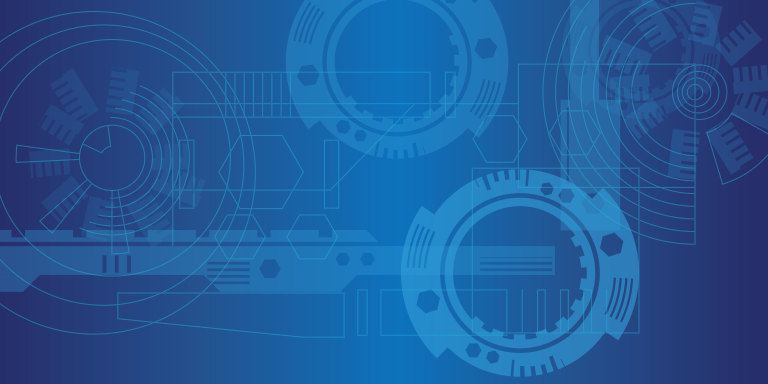
A WebGL 1 fragment shader for this background:

```glsl
precision highp float;
// Blue technical backdrop: translucent gear rings, machine plates and thin cyan drafting lines.
uniform vec2 u_resolution;

float pixel; // one pixel in canvas units (height is 100)
float ink = 1e3; // distance to the nearest drafting line

float hash(float n) { return fract(sin(n * 12.9898) * 43758.5453); }
float fill(float d) { return clamp(0.5 - d / pixel, 0.0, 1.0); }
void draw(float d) { ink = min(ink, abs(d)); }

vec2 turn(vec2 p, float a) {
  return vec2(cos(a) * p.x + sin(a) * p.y, cos(a) * p.y - sin(a) * p.x);
}
float box(vec2 p, float x0, float y0, float x1, float y1) {
  vec2 d = abs(p - 0.5 * vec2(x0 + x1, y0 + y1)) - 0.5 * vec2(x1 - x0, y1 - y0);
  return max(d.x, d.y);
}
float hexagon(vec2 p, float x, float y, float r) {
  p = abs(p - vec2(x, y));
  return max(p.y, 0.866 * p.x + 0.5 * p.y) - 0.866 * r;
}
float segment(vec2 p, vec2 a, vec2 b) {
  vec2 d = b - a;
  return length(p - a - d * clamp(dot(p - a, d) / dot(d, d), 0.0, 1.0));
}
float sector(vec2 p, float middle, float spread) {
  p = turn(p, middle);
  return (abs(atan(p.y, p.x)) - spread) * length(p);
}
float band(float r, float lo, float hi) { return max(lo - r, r - hi); }
float bars(float x, float pitch, float width) {
  return abs(mod(x, pitch) - 0.5 * pitch) - 0.5 * width;
}

// Stepped ring with bolt holes, vents and a toothed inner rim
float gear(vec2 p) {
  float r = length(p);
  vec2 wide = turn(p, 0.1);
  float d = min(r - 27.0, max(r - 31.0, sector(vec2(abs(wide.x), wide.y), 0.0, 0.7)));
  d = max(d, 20.8 - r);
  for (int i = 0; i < 2; i++) {
    vec2 q = i == 0 ? p : -p;
    float a = atan(q.y, q.x);
    float holes = hexagon(turn(q, 0.3), 25.0, 0.0, 3.2);
    holes = min(holes, hexagon(turn(q, 1.03), 23.5, 0.0, 2.1));
    holes = min(holes, hexagon(turn(q, 1.26), 23.0, 0.0, 1.8));
    float vents = max(bars(r, 1.5, 0.6), band(r, 23.8, 29.5));
    holes = min(holes, max(vents, sector(q, -0.25, 0.2)));
    float start = 22.5 + 2.5 * hash(floor(a / 0.11));
    float slots = max(bars(a, 0.11, 0.045) * r, band(r, start, 28.0));
    d = max(d, -min(holes, max(slots, sector(q, 1.75, 0.27))));
  }
  float teeth = max(band(r, 16.0, 17.6), bars(atan(p.y, p.x), 0.35, 0.18) * r);
  teeth = max(teeth, sector(p, -0.9, 1.5));
  return fill(min(d, min(band(r, 17.4, 19.6), teeth)));
}

// Faint radial blocks, slotted like combs
float scraps(vec2 p, float seed) {
  float d = 1e3;
  for (int i = 0; i < 10; i++) {
    float h = hash(float(i) + seed);
    vec2 q = turn(p, float(i) * 0.628 + 0.3 * h);
    float block = box(q, 10.0 + 3.0 * h, -3.5, 19.0 + 8.0 * h, 3.0 + h);
    d = min(d, max(block, -max(bars(q.x, 2.4, 0.8), abs(q.y - 2.0) - 2.4)));
  }
  return fill(d);
}

// Horizontal and vertical plates with bevels and cut-outs
float plates(vec2 p) {
  float d = max(box(p, -2.0, 37.0, 99.0, 40.1), p.x + p.y - 135.5);
  d = max(d, -box(vec2(mod(p.x, 16.0), p.y), 3.0, 38.2, 6.5, 41.0));
  d = min(d, box(p, -2.0, 28.4, 144.5, 35.9));
  d = min(d, max(box(p, 50.0, 24.0, 96.0, 28.5), abs(p.x - 73.0) - p.y + 8.4));
  d = min(d, max(box(p, -2.0, 24.0, 11.0, 28.5), p.x - p.y + 18.0));
  d = min(d, box(p, 148.5, 73.0, 156.0, 102.0));
  d = min(d, box(p, 146.0, 40.0, 161.5, 74.0));
  float cuts = min(hexagon(p, 70.3, 30.0, 2.8), hexagon(p, 154.5, 47.0, 3.0));
  cuts = min(cuts, hexagon(vec2(abs(p.x - 92.5), p.y), 3.2, 32.5, 1.9));
  float vents = min(box(p, 54.0, 25.0, 65.0, 32.0), box(p, 125.0, 28.0, 143.8, 33.0));
  cuts = min(cuts, max(bars(p.y, 1.7, 0.7), vents));
  cuts = min(cuts, max(bars(p.x, 3.2, 1.0), box(p, 24.5, 29.0, 36.0, 33.5)));
  cuts = min(cuts, box(p, 147.6, 52.0, 148.2, 72.0));
  return fill(max(d, -cuts));
}

void dials(vec2 p) {
  vec2 q = p - vec2(29.2, 58.9);
  float r = length(q);
  draw(r - 8.5);
  draw(r - 30.8);
  draw(length(p - vec2(27.0, 57.0)) - 36.5);
  draw(length(p - vec2(24.5, 55.0)) - 42.0);
  draw(max(sector(q, 2.2, 0.5), band(r, 3.0, 8.5)));
  for (int i = 0; i < 5; i++) {
    float n = float(i);
    draw(max(abs(r - 10.5 - 2.4 * n), sector(q, -0.1 * n, 1.6)));
    if (i < 3) draw(max(sector(q, 3.1 + 0.85 * n, 0.09), band(r, 8.5, 25.0)));
  }
  q = p - vec2(181.0, 76.0);
  r = length(q);
  for (int i = 0; i < 8; i++) {
    float n = float(i);
    draw(max(abs(r - 16.5 - 3.3 * n), max(q.x, q.y - 8.0 - 9.0 * mod(n, 4.0))));
    if (i < 4) draw(length(q - vec2(0.4 * n, 0.0)) - 2.0 - 1.7 * n);
  }
  draw(segment(q, vec2(0.0, -39.6), vec2(0.0, -8.0)));
  draw(max(sector(q, -0.9, 0.38), band(r, 11.0, 25.0)));
}

void frames(vec2 p) {
  draw(hexagon(p, 68.0, 55.2, 11.0));
  draw(hexagon(p, 130.2, 63.8, 7.0));
  draw(hexagon(p, 149.7, 65.4, 6.6));
  draw(hexagon(vec2(abs(p.x - 71.9), p.y), 9.4, 38.3, 6.6));
  draw(box(p, 45.0, 69.5, 112.0, 81.2));
  draw(max(bars(p.x, 4.8, 2.4), box(p, 57.0, 69.5, 77.0, 81.2)));
  draw(box(p, 116.0, 69.5, 118.5, 81.2));
  draw(box(vec2(abs(p.x - 67.5), p.y), 17.0, 45.8, 20.7, 63.5));
  draw(max(box(p, 30.7, 12.2, 89.6, 23.7), 17.0 - p.y - 0.1 * max(p.x - 30.7, 0.0)));
  draw(box(p, 93.2, 12.7, 95.6, 24.5));
  draw(box(p, 99.2, 12.7, 132.0, 24.5));
  draw(box(p, 123.0, 13.3, 166.4, 56.2));
  draw(box(p, 135.0, 51.2, 181.0, 83.3));
  draw(max(bars(p.x, 6.0, 2.0), box(p, 136.0, 13.5, 158.0, 24.5)));
  draw(segment(p, vec2(45.0, 50.5), vec2(86.0, 50.5)));
  draw(segment(p, vec2(86.0, 50.5), vec2(108.0, 73.0)));
  draw(segment(p, vec2(45.0, 36.0), vec2(45.0, 72.0)));
  draw(segment(p, vec2(45.0, 73.0), vec2(135.0, 73.0)));
}

void main() {
  pixel = 100.0 / u_resolution.y;
  vec2 p = gl_FragCoord.xy * pixel;
  // Navy to azure, brightest just right of the middle
  float glow = clamp(1.0 - abs(p.x - 104.0) / (p.x < 104.0 ? 104.0 : 92.0), 0.0, 1.0);
  glow = mix(glow, floor(glow * 36.0 + 0.5) / 36.0, 0.6);
  vec3 color = mix(vec3(0.15, 0.18, 0.42), vec3(0.14, 0.32, 0.56), min(glow * 2.0, 1.0));
  color = mix(color, vec3(0.05, 0.45, 0.74), max(glow * 2.0 - 1.0, 0.0));
  // Translucent machinery
  vec3 azure = vec3(0.19, 0.62, 0.85);
  color = mix(color, azure, 0.13 * scraps(p - vec2(29.2, 58.9), 2.0));
  color = mix(color, azure, 0.20 * scraps(p - vec2(180.0, 78.0), 7.0));
  color = mix(color, azure, 0.14 * gear((p - vec2(167.0, 87.0)) * 1.5));
  color = mix(color, azure, 0.33 * plates(p));
  color = mix(color, azure, 0.36 * gear(turn(p - vec2(103.4, 83.9), -0.15) * 1.07));
  color = mix(color, azure, 0.62 * gear(p - vec2(135.4, 28.9)));
  // Drafting lines
  dials(p);
  frames(p);
  color = mix(color, vec3(0.15, 0.68, 0.84), 0.5 * fill(ink - 0.13));
  gl_FragColor = vec4(color, 1.0);
}
```
